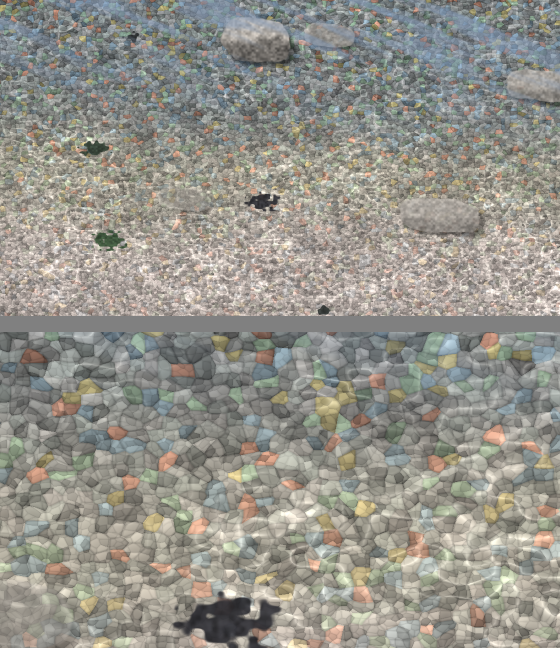
Top, the full canvas; bottom, a detail of the centre.
Reproduce this texture procedurally as a Shadertoy shader.

```glsl
#define PEBBLE_FREQ 58.0
#define GRIT_FREQ 112.0
#define CAUSTIC_GAIN 0.36
#define STONE_CONTRAST 0.68
#define TINT_AMOUNT 0.95
#define SHEEN_AMOUNT 0.62
#define SHORE_COLOR vec3(0.665, 0.630, 0.615)
#define SHALLOW_COLOR vec3(0.590, 0.580, 0.545)
#define DEEP_COLOR vec3(0.445, 0.475, 0.500)
#define SHEEN_COLOR vec3(0.520, 0.610, 0.730)
#define ROCK_COLOR vec3(0.730, 0.705, 0.675)

float hash(vec2 p) {
    return fract(sin(dot(p, vec2(127.1, 311.7))) * 43758.5453);
}

float noise(vec2 p) {
    vec2 i = floor(p), f = fract(p);
    f = f * f * (3.0 - 2.0 * f);
    return mix(mix(hash(i), hash(i + vec2(1, 0)), f.x),
               mix(hash(i + vec2(0, 1)), hash(i + vec2(1, 1)), f.x), f.y);
}

float fbm(vec2 p) {
    float sum = 0.0, amp = 0.533;
    for (int i = 0; i < 4; i++) {
        sum += amp * noise(p);
        p = mat2(1.6, 1.2, -1.2, 1.6) * p + 7.3;
        amp *= 0.5;
    }
    return sum;
}

// Cellular stones: x = random id, y = gap distance, z = lit side
vec3 stones(vec2 p) {
    vec2 cell = floor(p), nearest = vec2(0), offset = vec2(0);
    float d1 = 9.0, d2 = 9.0;
    for (int y = -1; y <= 1; y++)
    for (int x = -1; x <= 1; x++) {
        vec2 id = cell + vec2(x, y);
        vec2 r = id + 0.1 + 0.8 * vec2(hash(id), hash(id + 41.7)) - p;
        float d = length(r);
        if (d < d1) { d2 = d1; d1 = d; nearest = id; offset = r; }
        else d2 = min(d2, d);
    }
    return vec3(hash(nearest + 13.1), d2 - d1, dot(offset, vec2(0.4, -0.8)));
}

vec3 stoneTint(float id) {
    float k = fract(id * 37.0);
    vec3 tint = mix(vec3(0.99, 1.0, 0.94), vec3(1.05, 0.99, 0.95), fract(id * 91.0));
    tint = mix(tint, vec3(0.90, 1.02, 1.08), step(0.72, k));
    tint = mix(tint, vec3(0.93, 1.06, 0.86), step(0.82, k));
    tint = mix(tint, vec3(1.22, 1.08, 0.68), step(0.91, k));
    return mix(tint, vec3(1.32, 0.88, 0.70), step(0.955, k));
}

// Pebble bed, from the bright shore to deeper water
vec3 pebbleBed(vec2 p) {
    float depth = smoothstep(0.05, 0.9, p.y + 0.2 * (fbm(p * 3.0) - 0.5));
    vec3 base = mix(SHORE_COLOR, SHALLOW_COLOR, smoothstep(0.0, 0.45, depth));
    base = mix(base, DEEP_COLOR, smoothstep(0.4, 1.0, depth));

    vec2 bend = vec2(noise(p * 42.0), noise(p * 42.0 + 19.0)) - 0.5;
    vec2 q = (p + 0.008 * bend) * vec2(1.0, 1.25);
    vec3 big = stones(q * PEBBLE_FREQ);
    vec3 grit = stones(q * GRIT_FREQ + 5.0);

    float bigShade = (big.x - 0.5) + 0.30 * big.z - 0.42 * (1.0 - smoothstep(0.0, 0.25, big.y));
    float gritShade = (grit.x - 0.5) + 0.2 * grit.z - 0.25 * (1.0 - smoothstep(0.0, 0.3, grit.y));
    float shade = mix(0.35, 0.75, depth) * bigShade + mix(0.68, 0.42, depth) * gritShade;
    vec3 tint = mix(vec3(1), stoneTint(big.x), TINT_AMOUNT * mix(0.25, 1.0, depth));
    vec3 color = base * tint * (1.06 + STONE_CONTRAST * shade);
    return color * (0.87 + 0.26 * fbm(p * vec2(9.0, 14.0)));
}

// Broken net of focused light
float caustics(vec2 p) {
    p += 0.012 * vec2(noise(p * 25.0), noise(p * 25.0 + 8.0));
    float a = 1.0 - abs(2.0 * noise(p * vec2(38.0, 62.0)) - 1.0);
    float b = 1.0 - abs(2.0 * noise(p * vec2(70.0, 105.0) + 31.0) - 1.0);
    return pow(a, 6.0) * (0.35 + 0.65 * b) * smoothstep(0.2, 0.65, fbm(p * 7.0));
}

// Boulders: center and radii, with how far each one stands out
void addRocks(inout vec3 color, vec2 p) {
    vec4 rocks[5] = vec4[5](vec4(0.815, 0.875, 0.105, 0.068), vec4(1.042, 0.889, 0.076, 0.036),
        vec4(1.710, 0.730, 0.106, 0.050), vec4(1.394, 0.317, 0.122, 0.052), vec4(0.583, 0.370, 0.080, 0.037));
    float cover[5] = float[5](1.0, 0.65, 0.85, 0.82, 0.40);
    float grain = noise(p * 150.0) + noise(p * 75.0) - 1.0;
    for (int i = 0; i < 5; i++) {
        vec2 q = (p - rocks[i].xy) / rocks[i].zw;
        q.y += 0.16 * q.x;
        float wobble = 0.35 * (fbm(p * 16.0 + float(i)) - 0.5);
        vec2 s = abs(q), t = abs(q - vec2(0.10, -0.20));
        float body = pow(dot(s * s, s), 1.0 / 3.0) + wobble;
        float shadow = pow(dot(t * t, t), 1.0 / 3.0) + wobble;
        color *= 1.0 - 0.5 * cover[i] * smoothstep(1.12, 0.9, shadow);
        float face = smoothstep(0.05, -0.45, q.y - 0.25 * q.x + 2.0 * wobble);
        vec3 rock = ROCK_COLOR * (1.0 + 0.26 * grain - 0.42 * face * pow(cover[i], 4.0));
        color = mix(color, rock, cover[i] * smoothstep(1.04, 0.96, body));
    }
}

// Ragged weed clumps: center, size, greenness
void addWeeds(inout vec3 color, vec2 p) {
    vec4 weeds[5] = vec4[5](vec4(0.836, 0.363, 0.046, 0.0), vec4(0.347, 0.240, 0.050, 0.9),
        vec4(0.301, 0.532, 0.042, 0.5), vec4(1.023, 0.018, 0.022, 0.2), vec4(0.420, 0.884, 0.026, 0.1));
    for (int i = 0; i < 5; i++) {
        vec2 q = (p - weeds[i].xy) / (weeds[i].z * vec2(1.0, 0.55));
        float ragged = length(q) + 1.3 * (noise(p * vec2(85.0, 120.0)) - 0.5);
        vec3 weed = mix(vec3(0.17, 0.17, 0.19), vec3(0.23, 0.34, 0.22), weeds[i].w);
        color = mix(color, weed * (0.7 + 0.6 * noise(p * 170.0)), 0.92 * smoothstep(1.0, 0.7, ragged));
    }
}

vec3 scene(vec2 p) {
    vec3 color = pebbleBed(p);
    color += CAUSTIC_GAIN * mix(1.0, 0.7, p.y) * caustics(p) * vec3(1.0, 0.98, 0.94);
    addRocks(color, p);
    addWeeds(color, p);
    // Sky sheen on slanting ripples
    vec2 slope = mat2(0.92, 0.39, -0.39, 0.92) * vec2(p.x, -p.y);
    slope = vec2(slope.x, dot(p, vec2(0.36, 0.93)));
    float ripple = fbm(slope * vec2(5.0, 30.0));
    float far = smoothstep(0.5, 1.0, p.y + 0.08 * (p.x - 0.9));
    return mix(color, SHEEN_COLOR, SHEEN_AMOUNT * far * smoothstep(0.42, 0.72, ripple));
}

void mainImage(out vec4 fragColor, in vec2 fragCoord) {
    vec3 sum = vec3(0);
    for (int i = 0; i < 4; i++) {
        vec2 jitter = vec2(i % 2, i / 2) * 0.5 - 0.25;
        sum += clamp(scene((fragCoord + jitter) / iResolution.y), 0.0, 1.0);
    }
    fragColor = vec4(sum * 0.25, 1.0);
}
```
